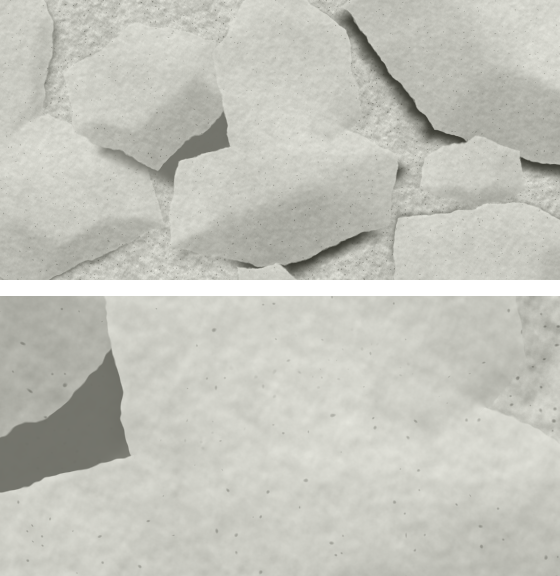
Top, the full canvas; bottom, a detail of the centre.
A Shadertoy shader for this texture:

```glsl
#define ROCKS 9
#define FACETS 6
#define EDGE_WARP 0.045
#define FACET_CONTRAST 0.11
#define RIDGE_SHARPNESS 170.0
#define ROCK_GRAIN 0.10
#define POWDER_GRAIN 0.24
#define SHADOW_TONE 0.06
#define LIGHT_DIR vec2(-0.25, 0.97)
#define CHALK_TINT vec3(0.002, 0.004, -0.028)

// Centre and half size of each rock, back to front
const vec4 rockBox[ROCKS] = vec4[ROCKS](
    vec4(1.74, 0.86, 0.53, 0.38), vec4(0.02, 0.78, 0.18, 0.36),
    vec4(0.14, 0.30, 0.42, 0.30), vec4(1.70, 0.38, 0.20, 0.12),
    vec4(1.78, 0.05, 0.42, 0.23), vec4(0.53, 0.67, 0.30, 0.24),
    vec4(1.03, 0.67, 0.25, 0.40), vec4(1.02, 0.32, 0.41, 0.26),
    vec4(0.95, 0.00, 0.11, 0.06));

// Tilt, shadow offset and blend into the stone behind
const vec4 rockPose[ROCKS] = vec4[ROCKS](
    vec4(-0.50, -0.03, -0.045, 0.0), vec4(-0.1, 0.01, -0.01, 0.0),
    vec4(0.05, 0.01, -0.012, 0.06), vec4(0.0, -0.03, -0.02, 0.0),
    vec4(-0.1, -0.01, 0.01, 0.0), vec4(0.15, 0.10, -0.09, 0.0),
    vec4(0.12, 0.01, -0.01, 0.0), vec4(0.12, 0.03, -0.04, 0.08),
    vec4(-0.2, 0.01, 0.01, 0.0));

float hash(vec2 p) {
    vec3 h = fract(p.xyx * 0.1031);
    h += dot(h, h.yzx + 33.33);
    return fract((h.x + h.y) * h.z);
}

float noise(vec2 p) {
    vec2 cell = floor(p), f = fract(p);
    f = f * f * (3.0 - 2.0 * f);
    float low = mix(hash(cell), hash(cell + vec2(1, 0)), f.x);
    float high = mix(hash(cell + vec2(0, 1)), hash(cell + vec2(1, 1)), f.x);
    return mix(low, high, f.y);
}

float fbm(vec2 p) {
    float sum = 0.0, amp = 0.5;
    for (int i = 0; i < 5; i++) {
        p = mat2(1.6, 1.2, -1.2, 1.6) * p + 17.3;
        sum += amp * noise(p);
        amp *= 0.5;
    }
    return sum;
}

// Scattered small pits, one at most per cell
float pits(vec2 p, float scale, float density) {
    vec2 cell = floor(p * scale);
    vec2 centre = 0.3 + 0.4 * vec2(hash(cell + 5.0), hash(cell + 91.0));
    float radius = mix(0.03, 0.17, hash(cell + 37.0));
    float soft = 0.06 + 0.5 * scale / iResolution.y;
    float dist = length(fract(p * scale) - centre);
    return step(hash(cell), density) * smoothstep(radius + soft, radius - soft, dist);
}

// Faceted stone: x is the signed distance, y the light on its facets
vec2 rock(vec2 p, int id) {
    vec2 size = rockBox[id].zw;
    float c = cos(rockPose[id].x), s = sin(rockPose[id].x);
    float cap = 0.3 * min(size.x, size.y);
    float weightSum = exp(-RIDGE_SHARPNESS * cap);
    float light = 0.1 * weightSum;
    float dist = -10.0;
    p -= rockBox[id].xy;
    for (int k = 0; k < FACETS; k++) {
        vec2 seed = vec2(float(id) * 13.0 + 3.0, float(k) * 7.0 + 11.0);
        float angle = 6.2832 * (float(k) + 0.4 * hash(seed) - 0.2) / float(FACETS);
        vec2 slant = vec2(cos(angle), sin(angle)) / size;
        vec2 normal = mat2(c, s, -s, c) * normalize(slant);
        float side = dot(p, normal) - mix(0.82, 1.0, hash(seed + 50.0)) / length(slant);
        dist = max(dist, side);
        float height = max(-side * mix(0.3, 1.0, hash(seed + 80.0)), -0.3);
        float weight = exp(-RIDGE_SHARPNESS * height);
        light += weight * min(dot(normal, LIGHT_DIR), 0.3);
        weightSum += weight;
    }
    return vec2(dist, light / weightSum);
}

void mainImage(out vec4 fragColor, in vec2 fragCoord) {
    vec2 p = fragCoord / iResolution.y;
    float pixel = 1.0 / iResolution.y;
    vec2 warp = vec2(fbm(p * 5.0), fbm(p * 5.0 + 40.0)) - 0.5;
    vec2 rough = p + EDGE_WARP * warp;

    // Crumbly relief, partly lit from above
    float grain = fbm(p * 30.0);
    float relief = 0.8 * (grain - 0.48) + 0.6 * (grain - fbm(p * 30.0 + vec2(-0.06, 0.22)));
    float mottle = fbm(p * 2.5 + 8.0) - 0.5;

    // Loose powder
    float tone = 0.768 + 0.10 * mottle + POWDER_GRAIN * relief;
    tone -= 0.2 * pits(p + 0.03 * warp, 75.0, 0.22);

    float behind = 1.0;
    for (int i = 0; i < ROCKS; i++) {
        float seed = float(i) * 7.0 + 2.0;
        vec2 offset = rockPose[i].yz;
        float drop = length(offset);

        // Broken dark gap beside the stone, inside a faint halo
        float shade = rock(rough - offset, i).x;
        float gap = smoothstep(0.35, 0.65, noise(p * 4.0 + seed) + 2.5 * drop);
        float hollow = SHADOW_TONE + 2.8 * drop;
        tone *= 1.0 - 0.06 * smoothstep(0.04, -0.02, shade);
        tone = mix(tone, hollow, 0.95 * gap * smoothstep(0.012, -0.05, shade));

        // Chalk face with a pale worn rim
        vec2 stone = rock(rough, i);
        float fuse = rockPose[i].w * smoothstep(0.0, -0.05, behind);
        float face = 0.767 + 0.025 * hash(vec2(seed, 4.0)) + 0.09 * mottle;
        face += FACET_CONTRAST * stone.y + ROCK_GRAIN * relief;
        face += 0.018 * smoothstep(-0.015, 0.0, stone.x) * step(fuse, 0.001);
        face -= 0.16 * pits(p + seed + 0.04 * warp, 85.0, 0.08);
        tone = mix(tone, face, smoothstep(pixel + fuse, -pixel - fuse, stone.x));
        behind = stone.x;
    }
    fragColor = vec4(clamp(tone + CHALK_TINT, 0.0, 1.0), 1.0);
}
```
